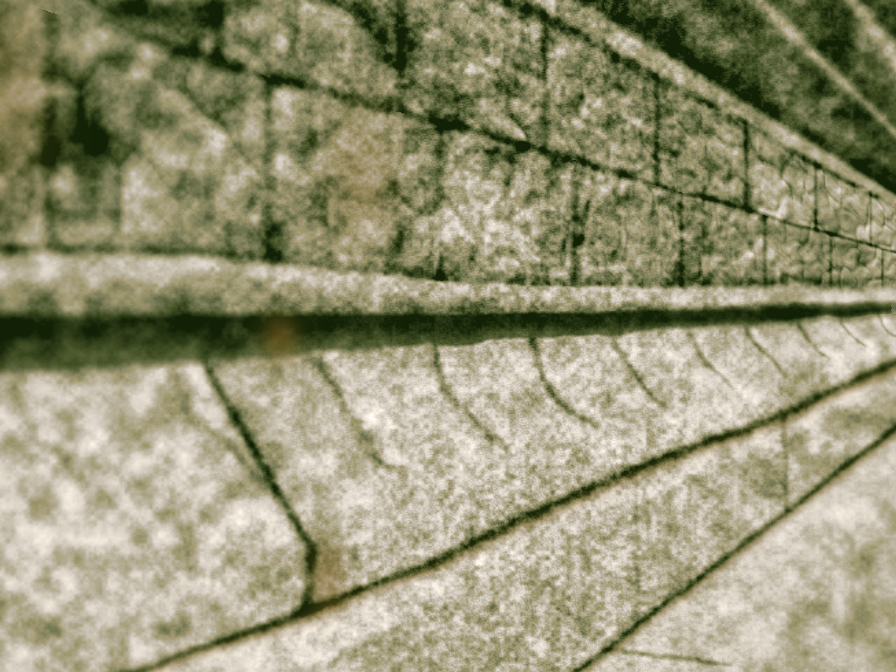
A WebGL 1 fragment shader for this texture:

```glsl
precision highp float;
// Weathered carved stone courses receding to the right, with a shallow focus.
uniform vec2 u_resolution;

float hash(vec2 p) {
  return fract(sin(dot(p, vec2(127.1, 311.7))) * 43758.55);
}

float noise(vec2 p) {
  vec2 i = floor(p), f = fract(p);
  f = f * f * (3.0 - 2.0 * f);
  return mix(mix(hash(i), hash(i + vec2(1, 0)), f.x),
             mix(hash(i + vec2(0, 1)), hash(i + vec2(1, 1)), f.x), f.y);
}

float fbm(vec2 p, float gain) {
  float amp = 0.5, sum = 0.0, total = 0.0;
  for (int i = 0; i < 5; i++) {
    sum += amp * noise(p);
    total += amp;
    p = p * 2.03 + 7.1;
    amp *= gain;
  }
  return sum / total;
}

// Rounded bosses around scattered cell centres
float bosses(vec2 p) {
  vec2 cell = floor(p);
  float nearest = 2.0;
  for (int j = -1; j <= 1; j++)
    for (int i = -1; i <= 1; i++) {
      vec2 c = cell + vec2(i, j);
      vec2 d = c + 0.15 + 0.7 * vec2(hash(c), hash(c + 41.3)) - p;
      nearest = min(nearest, dot(d, d));
    }
  return 1.0 - nearest;
}

float relief(vec2 q, float detail) {
  q += 0.7 * vec2(noise(q * 1.7), noise(q * 1.7 + 19.0));
  return bosses(q) + 0.4 * detail * bosses(q * 2.3 + 5.0);
}

float blob(vec2 p, vec2 centre, vec2 radii) {
  vec2 d = (p - centre) / radii;
  return exp(-dot(d, d));
}

float line(float d, float width) { return exp(-d * d / (width * width)); }

// Tone ramp from mossy shadow to pale stone
vec3 stone(float t) {
  vec3 c = mix(vec3(0.07, 0.13, 0.02), vec3(0.28, 0.33, 0.16), clamp(t / 0.25, 0.0, 1.0));
  c = mix(c, vec3(0.47, 0.48, 0.34), clamp((t - 0.25) / 0.2, 0.0, 1.0));
  c = mix(c, vec3(0.62, 0.59, 0.43), clamp((t - 0.45) / 0.17, 0.0, 1.0));
  c = mix(c, vec3(0.72, 0.69, 0.60), clamp((t - 0.62) / 0.16, 0.0, 1.0));
  c = mix(c, vec3(0.84, 0.81, 0.76), clamp((t - 0.78) / 0.17, 0.0, 1.0));
  return c + 0.5 * max(t - 0.95, 0.0);
}

void main() {
  // Canvas is 7.68 by 5.76 units, measured downward from the top
  vec2 p = gl_FragCoord.xy / u_resolution.y * 5.76;
  p.y = 5.76 - p.y;
  float x = p.x, y = p.y;
  float focus = exp(-pow((x - 4.6) / 2.3, 2.0));
  float soft = mix(0.07, 0.018, focus);
  float grain = fbm(p * 5.0, mix(0.5, 0.95, focus)) - 0.5;
  float speck = (noise(p * 23.0) - 0.5) * (0.1 + 0.9 * focus);
  float wobble = (fbm(p * 2.5 + 3.0, 0.5) - 0.5) * 0.13;

  // Perspective: s is slope from the vanishing point, w is log depth
  float away = max(9.2 - x, 0.3);
  float s = (2.6 - y) / away, w = -log(away);

  // Carved frieze
  vec2 q = vec2(w * 1.25, s) * 12.0;
  float h = relief(q, 0.3 + focus);
  float t = 0.47 + 0.55 * (h - relief(q + vec2(-0.12, 0.2), 0.3 + focus));
  t += 0.28 * (h - 0.95) + 0.9 * grain + 0.35 * speck;
  t += 0.12 * smoothstep(5.5, 7.5, x) + 0.06 * smoothstep(2.5, 0.0, x);
  float course = s - 0.285 + wobble * 0.12;
  t -= 0.42 * line(course, 0.009) * smoothstep(0.5, 1.6, x);
  t -= 0.3 * line(fract((w + 0.06 * step(0.0, course)) / 0.24 + 0.55) - 0.5, 0.035);
  t -= 0.5 * blob(p, vec2(0.8, 1.25), vec2(0.28, 0.4));
  t -= 0.4 * blob(p, vec2(1.4, 0.1), vec2(0.6, 0.13));
  t -= 0.3 * blob(p, vec2(1.8, 0.9), vec2(0.2, 0.15));
  t -= 0.4 * blob(p, vec2(3.4, 0.45), vec2(0.25, 0.35));
  t -= 0.4 * blob(p, vec2(4.35, 1.3), vec2(0.3, 0.12));
  t -= 0.4 * blob(p, vec2(3.45, 2.1), vec2(0.12, 0.2));
  t += 0.22 * blob(p, vec2(3.1, 1.45), vec2(0.27, 0.6));
  t += 0.3 * blob(p, vec2(4.1, 1.85), vec2(0.5, 0.38));
  t += 0.2 * blob(p, vec2(1.3, 1.7), vec2(0.5, 0.4));
  t += 0.2 * blob(p, vec2(2.3, 1.0), vec2(0.4, 0.4));

  // Overhanging mouldings at the upper right
  float over = s + wobble * 0.06, sw = 0.012 + soft * 0.15;
  t -= 0.35 * line(over - 0.545, 0.022);
  t = mix(t, 0.68 + 0.9 * grain + 0.4 * speck, smoothstep(0.555 - sw, 0.555 + sw, over));
  float mould = 0.2 + 1.1 * grain + 0.25 * speck + 0.15 * line(over - 0.77, 0.05);
  mould += 0.45 * line(over - 0.96, 0.035) + 0.45 * line(over - 1.38, 0.07);
  t = mix(t, mould - 0.2 * line(over - 0.64, 0.03), smoothstep(0.61 - sw, 0.61 + sw, over));

  // Projecting lip and the shadow gap under it
  float lipTop = 2.18 + 0.28 * smoothstep(0.8, 5.0, x) + wobble * 0.5;
  float lipBase = 2.69 - 0.08 * smoothstep(4.0, 7.7, x) + wobble * 0.3;
  float lip = 0.72 + 0.9 * grain + 0.4 * speck - 0.3 * smoothstep(lipTop + 0.1, lipBase, y);
  lip += 0.12 * line(y - lipTop - 0.08, 0.08) - 0.3 * blob(p, vec2(4.0, 2.6), vec2(0.14, 0.13));
  t -= 0.22 * line(y - lipTop + 0.04, 0.06);
  t = mix(t, lip, smoothstep(-soft, soft, y - lipTop));
  float gapBase = 3.22 - 0.07 * x + wobble * 0.9;
  float gap = 0.02 + 0.25 * smoothstep(lipBase + 0.08, gapBase, y) + 0.5 * grain;
  t = mix(t, gap, smoothstep(-soft, soft, y - lipBase));

  // Sloping course with slanted grooves, then its upright face
  float fold = 4.7 - 0.08 * x - 0.02 * x * x + wobble;
  float v = clamp((y - gapBase) / (fold - gapBase), 0.0, 1.0);
  float groove = fract((w - 0.14 * pow(v, 1.5) + 1.872 + wobble * 0.25) / 0.17 + 0.5) - 0.5;
  float slope = 0.87 + 1.0 * grain + 0.3 * speck - 0.14 * smoothstep(0.3, 0.0, v);
  slope -= 0.4 * line(groove, 0.055) * smoothstep(1.0, 0.75, v) * mix(0.45, 1.0, focus);
  slope += 0.09 * line(groove - 0.13, 0.08);
  float face = 0.79 + 1.1 * grain + 0.4 * speck + 0.12 * line(y - fold, 0.12);
  float ledge = mix(slope, face, smoothstep(-0.09, 0.09, y - fold));
  float joint = x - min(1.8 + 0.57 * (y - 3.2), 2.65) + wobble * 0.6;
  ledge -= 0.6 * line(joint, 0.055) + 0.15 * line(joint - 0.1, 0.15);
  t = mix(t, ledge, smoothstep(-soft, soft, y - gapBase));

  // Two lower steps separated by mossy seams
  float seam = 6.15 - 0.32 * x - 0.01 * x * x - 0.09 * blob(p, vec2(5.2, 4.2), vec2(1.0)) + wobble * 0.5;
  float fold2 = 3.25 + 0.49 * (7.68 - x) + wobble * 0.5;
  float step2 = mix(0.94, 0.76, smoothstep(-0.07, 0.07, y - fold2)) + grain + 0.4 * speck;
  step2 -= 0.25 * line(x - 6.75 + wobble, 0.03) + 0.18 * line(x - 5.45 + wobble, 0.03);
  t = mix(t, step2, smoothstep(-soft, soft, y - seam));
  t -= 0.75 * line(y - seam, 0.05 + 0.2 * abs(wobble));
  float seam2 = 5.72 - 0.76 * (x - 5.0) + wobble * 0.4;
  float fold3 = 4.4 + 1.03 * (7.68 - x) + wobble * 0.6;
  float step3 = mix(0.92, 0.76, smoothstep(-0.08, 0.08, y - fold3)) + 0.8 * grain + 0.25 * speck;
  step3 -= 0.35 * line(y - 5.58 - 0.12 * (x - 5.2) + wobble, 0.025) * smoothstep(6.4, 6.1, x);
  t = mix(t, step3, smoothstep(-soft, soft, y - seam2));
  t -= 0.6 * line(y - seam2, 0.045);

  // Ochre lichen stains
  float stain = 0.5 * blob(p, vec2(2.8, 4.95), vec2(0.16, 0.28)) + 0.6 * blob(p, vec2(2.4, 2.9), vec2(0.16, 0.2));
  stain += 0.3 * blob(p, vec2(3.1, 1.5), vec2(0.3, 0.6)) + 0.3 * blob(p, vec2(0.1, 0.8), vec2(0.35, 0.9));
  stain += 0.3 * line(y - seam - 0.05, 0.06) + 0.25 * line(y - seam2 - 0.05, 0.05);
  vec3 colour = mix(stone(t), vec3(0.48, 0.37, 0.13), clamp(stain, 0.0, 0.7));
  gl_FragColor = vec4(colour, 1.0);
}
```
